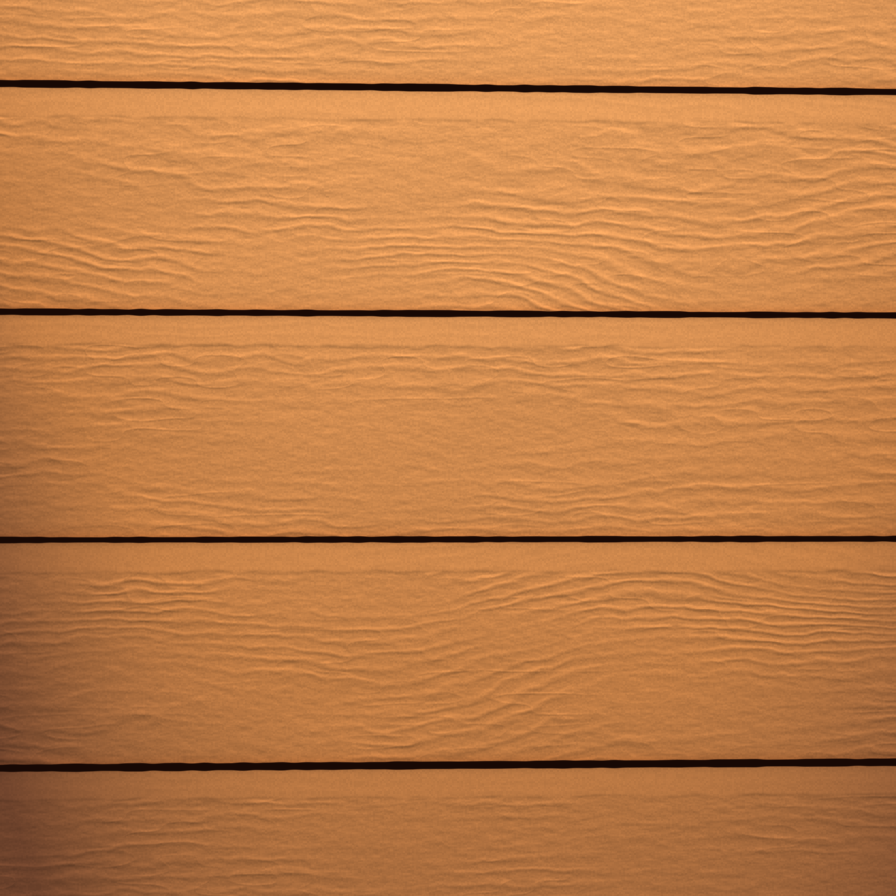
Give the GLSL for this texture, as a Shadertoy shader.

```glsl
// Horizontal timber siding: embossed wood-grain boards, smooth upper lips and dark gaps.
// Each board's grain is the contour lines of stretched noise, lit as relief from above;
// a broad light falls off toward the bottom and the side edges.

float hash(vec2 p) {
    vec3 q = fract(p.xyx * vec3(0.1031, 0.1030, 0.0973));
    q += dot(q, q.yzx + 33.33);
    return fract((q.x + q.y) * q.z);
}

float noise(vec2 p) {
    vec2 i = floor(p), f = fract(p);
    f = f * f * (3.0 - 2.0 * f);
    return mix(mix(hash(i), hash(i + vec2(1, 0)), f.x),
               mix(hash(i + vec2(0, 1)), hash(i + vec2(1, 1)), f.x), f.y);
}

float fbm(vec2 p) {
    float sum = 0.0, amp = 0.5;
    for (int i = 0; i < 3; i++) {
        sum += amp * noise(p);
        p = p * 2.03 + 17.3;
        amp *= 0.5;
    }
    return sum;
}

// Height of the pressed grain; every second board has bold swirling figure
float grainHeight(vec2 p, float row) {
    vec2 q = p + vec2(3.71, 9.13) * (row + 4.0);
    float figured = 1.0 - mod(row, 2.0);
    float rings = 62.0 * p.y
                + mix(2.2, 6.0, figured) * noise(q * vec2(3.6, 9.0))
                + 1.5 * fbm(q * vec2(18.0, 38.0));
    float ridge = 0.5 + 0.5 * sin(6.2832 * rings);
    float patches = smoothstep(0.25, 0.75, noise(q * vec2(7.0, 22.0) + 5.0));
    float depth = mix(0.15, mix(0.65, 0.9, figured), patches);
    float cracks = 1.0 - abs(2.0 * noise(q * vec2(24.0, 85.0)) - 1.0);
    return depth * ridge * ridge + 0.55 * pow(cracks, 4.0) * patches
         + 1.1 * fbm(q * vec2(62.0, 150.0));
}

// Broad lighting ramp from shaded brown to warm tan
vec3 paintColor(vec2 uv) {
    float side = pow(abs(2.0 * uv.x - 1.0), 3.0) * (uv.x < 0.5 ? 0.38 : 0.17);
    float light = 0.36 + 0.62 * uv.y - side * (1.25 - 0.55 * uv.y);
    light += 0.08 * exp(-8.0 * dot(uv - vec2(0.55, 0.75), uv - vec2(0.55, 0.75)));
    vec3 shade = vec3(0.43, 0.26, 0.17);
    vec3 tan1 = vec3(0.75, 0.485, 0.267);
    vec3 glow = vec3(0.89, 0.61, 0.36);
    return light < 0.5 ? mix(shade, tan1, clamp(light * 2.0, 0.0, 1.0))
                       : mix(tan1, glow, clamp(light * 2.0 - 1.0, 0.0, 1.0));
}

void mainImage(out vec4 fragColor, in vec2 fragCoord) {
    vec2 uv = fragCoord / iResolution.xy;
    float px = 1.0 / iResolution.y;

    // Board coordinates, with the rows fanning slightly across the width
    vec2 p = uv;
    p.y += 0.0215 * (uv.y - 0.46) * (uv.x - 0.5);
    float pitch = 0.252;
    float t = (p.y - 0.146) / pitch;
    float row = floor(t);
    float above = fract(t) * pitch;
    float below = pitch - above;

    // Grain on the main face, fading out at a ragged edge under the lip
    float ragged = 0.003 * (noise(vec2(uv.x * 45.0, row * 7.0)) - 0.5);
    float lipEdge = below - 0.036 + ragged;
    float face = smoothstep(-0.002, 0.003, lipEdge);
    float slope = grainHeight(p, row) - grainHeight(p + vec2(0.0005, 0.002), row);
    float relief = clamp(slope, -0.9, 0.7) * mix(0.04, 0.23, face);
    relief += 0.05 * (hash(floor(uv * 420.0)) - 0.5);

    vec3 col = paintColor(uv);
    col *= 1.0 + relief;
    col *= 1.0 + 0.06 * (fbm(p * vec2(5.0, 26.0) + row * 11.0) - 0.45) * face;

    // Lip: light upper edge, then a thin broken crease
    col *= 1.0 + 0.035 * (1.0 - face);
    float crease = exp(-pow(lipEdge / 0.0018, 2.0));
    col *= 1.0 - 0.13 * crease * noise(vec2(uv.x * 60.0, row * 5.0 + 2.0));

    // Soft shadow under each gap and a warm rounded edge above it
    col *= 1.0 - 0.3 * exp(-below / 0.004);
    col *= mix(vec3(1), vec3(0.9, 0.78, 0.66), exp(-above / 0.006));

    // Dark gap with a slightly worn, uneven width
    float gapId = floor(t + 0.5);
    float halfWidth = 0.0031 + 0.0012 * hash(vec2(gapId + 8.0, 3.0))
                    + 0.0010 * (noise(vec2(uv.x * 70.0, gapId * 9.0)) - 0.5);
    float gap = 1.0 - smoothstep(-px, px, min(above, below) - halfWidth);
    col = mix(col, vec3(0.09, 0.03, 0.015), gap);

    fragColor = vec4(clamp(col, 0.0, 1.0), 1.0);
}
```
